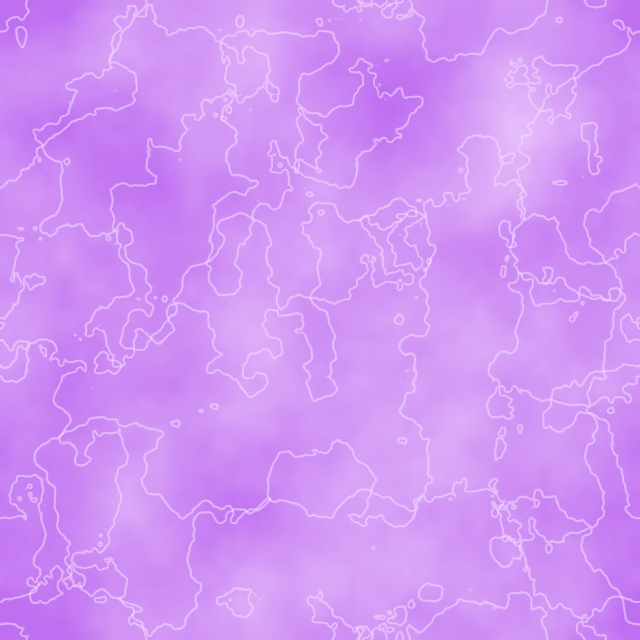
A Shadertoy shader for this texture:

```glsl
// Soft violet clouds crossed by thin, pale, crinkled contour lines; tiles seamlessly.

float hash(ivec2 cell, int seed) {
    uint h = uint(cell.x) * 1597u + uint(cell.y) * 51749u + uint(seed) * 7919u;
    h = (h ^ (h >> 15)) * 73244475u;
    h = (h ^ (h >> 13)) * 73244475u;
    h ^= h >> 16;
    return float(h & 65535u) / 65535.0;
}

// Value noise that wraps after a whole number of cells
float wrapNoise(vec2 uv, int period, int seed) {
    vec2 p = fract(uv) * float(period);
    ivec2 a = ivec2(floor(p)) % period;
    ivec2 b = (a + 1) % period;
    vec2 f = fract(p);
    f = f * f * (3.0 - 2.0 * f);
    return mix(mix(hash(a, seed), hash(ivec2(b.x, a.y), seed), f.x),
               mix(hash(ivec2(a.x, b.y), seed), hash(b, seed), f.x), f.y);
}

// Five octaves, centred on zero
float fbm(vec2 uv, int period, int seed) {
    float sum = 0.0, amplitude = 0.5;
    for (int i = 0; i < 5; i++) {
        sum += amplitude * (wrapNoise(uv, period, seed + i) - 0.5);
        amplitude *= 0.5;
        period *= 2;
    }
    return sum;
}

// Line of even width along the zero level of the noise
float contour(vec2 uv, int period, int seed) {
    const float e = 0.001;
    float height = fbm(uv, period, seed);
    vec2 slope = vec2(fbm(uv + vec2(e, 0.0), period, seed),
                      fbm(uv + vec2(0.0, e), period, seed)) - height;
    float dist = abs(height) / max(length(slope) / e, 0.8);
    return 1.0 - smoothstep(0.0005, 0.0029, dist);
}

void mainImage(out vec4 fragColor, in vec2 fragCoord) {
    vec2 uv = fragCoord / iResolution.xy;

    // Clouds
    vec3 deepViolet = vec3(0.75, 0.44, 0.945);
    vec3 paleLilac = vec3(0.90, 0.74, 0.98);
    float cloud = 0.41 + 1.6 * fbm(uv, 5, 11);
    vec3 color = mix(deepViolet, paleLilac, clamp(cloud, 0.0, 1.0));

    // Two overlapping sets of lines
    vec3 lineColor = vec3(0.95, 0.85, 0.99);
    for (int layer = 0; layer < 2; layer++) {
        float line = contour(uv, 7 + layer, 40 + 20 * layer);
        color = mix(color, lineColor, 0.58 * line);
    }

    fragColor = vec4(color, 1.0);
}
```
